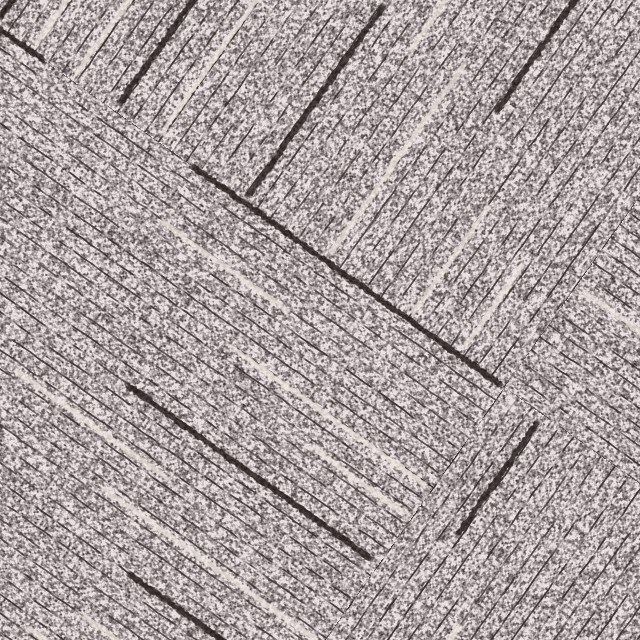
A WebGL 2 fragment shader for this texture:

```glsl
#version 300 es
precision highp float;
// Four quarter-turned carpet tiles meeting at one corner, laid at a slant.
// Each tile has speckled pile, thin broken ribs, and scattered pale and
// dark accent yarns; everything is measured from the tile's two seams.
uniform vec2 u_resolution;
out vec4 fragColor;

float hash(vec2 p) {
    vec3 q = fract(vec3(p.xyx) * 0.1031);
    q += dot(q, q.yzx + 33.33);
    return fract((q.x + q.y) * q.z);
}

float noise(vec2 p) {
    vec2 i = floor(p), f = fract(p);
    f = f * f * (3.0 - 2.0 * f);
    return mix(mix(hash(i), hash(i + vec2(1, 0)), f.x),
               mix(hash(i + vec2(0, 1)), hash(i + vec2(1, 1)), f.x), f.y);
}

// Soft-edged line: d is the distance to its centre
float stripe(float d, float halfWidth, float soft) {
    return 1.0 - smoothstep(halfWidth - soft, halfWidth + soft, abs(d));
}

// Soft-edged interval along a yarn
float span(float x, float from, float to, float soft) {
    return smoothstep(from - soft, from + soft, x)
         * (1.0 - smoothstep(to - soft, to + soft, x));
}

void main() {
    vec2 p = gl_FragCoord.xy / u_resolution;
    float pixel = 1.0 / min(u_resolution.x, u_resolution.y);

    // Slanted frame centred on the corner where the tiles meet
    vec2 toCorner = p - vec2(0.788, 0.3945);
    vec2 q = vec2(dot(toCorner, vec2(0.815, -0.579)),
                  dot(toCorner, vec2(0.579, 0.815)));

    // Yarn direction alternates like a checkerboard
    bool turned = q.x * q.y < 0.0;
    float across = abs(turned ? q.x : q.y);
    float along = abs(turned ? q.y : q.x);
    float tile = (q.x > 0.0 ? 1.0 : 0.0) + (q.y > 0.0 ? 2.0 : 0.0);
    vec2 yarn = vec2(across, along) + tile * 3.0;

    // Speckled pile
    float grain = 0.65 * noise(yarn * vec2(310, 270))
                + 0.35 * noise(yarn * vec2(520, 480) + 71.0);
    float patches = noise(yarn * vec2(40, 9)) - 0.5;
    float light = clamp(0.69 + 1.05 * (grain - 0.5) + 0.05 * patches, 0.2, 0.9);
    vec3 color = vec3(light + 0.02, light - 0.018, light - 0.015);
    vec3 darkYarn = vec3(0.20, 0.17, 0.16);
    vec3 paleYarn = vec3(0.90, 0.86, 0.84);

    // Thin ribs, broken into stitches of uneven strength
    float ribPitch = turned ? 0.0265 : 0.0240;
    float wobble = 0.0016 * (noise(yarn * vec2(30, 55)) - 0.5);
    float rib = floor(across / ribPitch + 0.5);
    float ribOffset = across + wobble - rib * ribPitch;
    float stitch = noise(vec2(along * 62.0, rib * 7.0 + tile * 91.0));
    float strength = mix(0.25, 0.95, smoothstep(0.2, 0.6, stitch))
                   * mix(0.75, 1.0, hash(vec2(rib, tile + 5.0)));
    float ribLine = stripe(ribOffset, 0.0013, max(pixel * 0.6, 0.0007));
    color = mix(color, darkYarn, ribLine * strength);

    // Accent yarns: one per band of ribs, every third one dark
    float bandWidth = 0.081;
    float shift = turned ? (q.x > 0.0 ? 0.12 : -0.06) : -0.14;
    float bandPos = (across + shift) / bandWidth;
    float band = floor(bandPos);
    vec2 seed = vec2(band + 20.0, tile * 13.0 + 4.0);
    float center = mix(0.3, 0.7, hash(seed));
    float start = 0.012 + 0.33 * step(0.65, hash(seed + 31.0));
    float extent = mix(0.14, 0.56, hash(seed + 57.0));
    bool isDark = band > 0.0 && mod(band, 3.0) == 2.0;
    float fuzz = 0.0035 * (noise(yarn * 230.0) - 0.5);
    float edge = max(pixel, 0.0014);
    float accent = stripe((bandPos - fract(bandPos) + center - bandPos) * bandWidth
                          + wobble, (isDark ? 0.0046 : 0.0042) + fuzz, edge)
                 * span(mod(along, 0.82), start, start + extent, 0.004)
                 * step(0.045, across);
    vec3 accentColor = (isDark ? darkYarn : paleYarn) + 0.16 * (grain - 0.5);
    color = mix(color, accentColor, accent * 0.93);

    // Heavy dark yarn running along part of the long seam
    float seamRun = span(q.x, -0.60, -0.004, 0.006)
                  + span(q.x, -1.20, -0.88, 0.006);
    float seam = stripe(q.y + wobble, 0.0046 + fuzz, edge) * seamRun;
    color = mix(color, darkYarn + 0.16 * (grain - 0.5), seam * 0.94);

    fragColor = vec4(color, 1.0);
}
```
